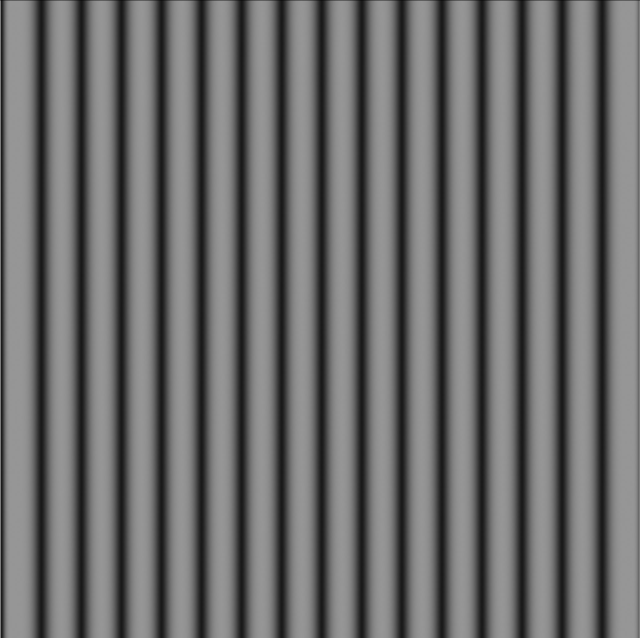
This pattern is drawn by a Shadertoy shader. Its source:

```glsl
// Vertical grey corrugations: sixteen broad soft ridges parted by narrow dark grooves.

float hash(vec2 p) {
    return fract(sin(dot(p, vec2(127.1, 311.7))) * 43758.5453);
}

// Brightness across one ridge: 0 in the groove, near 1 on the crest.
float ridgeProfile(float grooveDistance) {
    return 1.0 - exp(-4.3 * pow(grooveDistance, 1.6));
}

void mainImage(out vec4 fragColor, in vec2 fragCoord) {
    vec2 uv = fragCoord / iResolution.xy;

    // Distance to the nearest groove, 1 at the middle of a ridge
    float phase = (uv.x - 0.5028) * 15.98;
    float groove = floor(phase + 0.5);
    float grooveDistance = 2.0 * abs(phase - groove);

    // The two outermost grooves are pinched to thin lines
    float outermost = step(7.5, abs(groove));
    grooveDistance = min(grooveDistance * mix(1.0, 2.2, outermost), 1.0);
    float shade = mix(0.098, 0.594, ridgeProfile(grooveDistance));

    // Faint fine grain
    shade += 0.004 * (hash(floor(uv * 256.0)) - 0.5);

    // Thin pale side rims and dark top rim
    float sideDistance = min(uv.x, 1.0 - uv.x);
    shade = mix(0.5, shade, smoothstep(0.0005, 0.0025, sideDistance));
    shade *= mix(1.0, 0.6, smoothstep(0.998, 0.9995, uv.y));

    fragColor = vec4(vec3(shade), 1.0);
}
```
